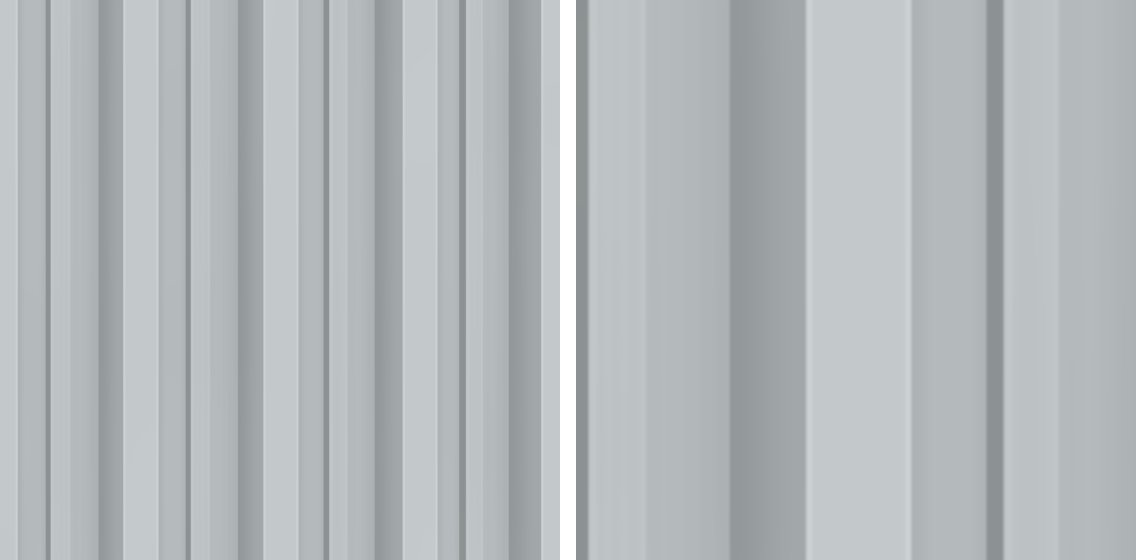
Left, the full canvas; right, a detail of the centre.
This texture is drawn by a Shadertoy shader. Its source:

```glsl
const float PERIOD = 0.2526;         // rib spacing across the canvas
const float ORIGIN = -0.0319;        // left edge of the first rib
const float COMPRESSION = 0.0031;    // gradual tightening toward the right
const float RIDGE_END = 0.252;
const float WALL_END = 1.0;
const float EDGE_SOFTNESS = 0.006;
// Groove start, groove end, strip end, pan end: fractions of one rib
const vec4 EDGES = vec4(0.450, 0.485, 0.624, 0.825);
const vec4 EDGE_DRIFT = vec4(0.0047, 0.0032, 0.0050, 0.0066);

const vec3 RIDGE = vec3(0.765, 0.785, 0.793);
const vec3 PAN_LIGHT = vec3(0.708, 0.730, 0.738);
const vec3 PAN_SHADE = vec3(0.676, 0.698, 0.706);
const vec3 GROOVE = vec3(0.550, 0.572, 0.576);
const vec3 STRIP = vec3(0.741, 0.763, 0.771);
const vec3 WALL_DARK = vec3(0.575, 0.597, 0.605);
const vec3 WALL_LIGHT = vec3(0.636, 0.656, 0.665);
const float HIGHLIGHT = 0.035;
const float STREAK = 0.008;
const float MOTTLE = 0.006;

float hash(vec2 p) {
    p = fract(p * vec2(0.1031, 0.1137));
    p += dot(p, p.yx + 33.33);
    return fract((p.x + p.y) * p.x * 17.0);
}

float noise(vec2 p) {
    vec2 cell = floor(p);
    vec2 f = fract(p);
    f = f * f * (3.0 - 2.0 * f);
    float low = mix(hash(cell), hash(cell + vec2(1, 0)), f.x);
    float high = mix(hash(cell + vec2(0, 1)), hash(cell + vec2(1, 1)), f.x);
    return mix(low, high, f.y);
}

float edgeStep(float edge, float x, float softness) {
    return smoothstep(edge - softness, edge + softness, x);
}

float thinLine(float center, float x, float width) {
    float d = (x - center) / width;
    return exp(-d * d);
}

void mainImage(out vec4 fragColor, in vec2 fragCoord) {
    vec2 uv = fragCoord / iResolution.xy;
    float pixel = 1.0 / (iResolution.x * PERIOD);
    float soft = max(EDGE_SOFTNESS, 0.7 * pixel);

    // Rib coordinate; cells are split in the middle of the ridge
    float u = (uv.x - ORIGIN) / PERIOD;
    float phase = u + COMPRESSION * u * u;
    float rib = max(floor(phase - 0.12), 0.0);
    float x = phase - rib;
    vec4 edges = EDGES - EDGE_DRIFT * rib * rib;

    // Shading of each face
    float panShade = 1.0 - smoothstep(RIDGE_END, RIDGE_END + 0.06, x);
    panShade = max(panShade, 0.7 * smoothstep(edges.x - 0.05, edges.x, x));
    vec3 pan = mix(PAN_LIGHT, PAN_SHADE, panShade);
    vec3 lowerPan = mix(PAN_LIGHT, PAN_SHADE, smoothstep(edges.z + 0.06, edges.w, x));
    vec3 wall = mix(WALL_DARK, WALL_LIGHT, smoothstep(edges.w, WALL_END - 0.02, x));

    // Faces layered from left to right
    vec3 color = mix(RIDGE, pan, edgeStep(RIDGE_END, x, soft));
    color = mix(color, GROOVE, edgeStep(edges.x, x, soft));
    color = mix(color, STRIP, edgeStep(edges.y, x, soft));
    color = mix(color, lowerPan, edgeStep(edges.z, x, soft));
    color = mix(color, wall, edgeStep(edges.w, x, soft));
    color = mix(color, RIDGE, edgeStep(WALL_END, x, soft));

    // Bright folds
    float fold = thinLine(RIDGE_END - 0.008, x, 0.008);
    fold += thinLine(WALL_END + 0.009, x, 0.008);
    fold += 0.5 * thinLine(edges.y + 0.014, x, 0.01);
    fold += 0.3 * thinLine(edges.z - 0.008, x, 0.007);
    color += HIGHLIGHT * fold;

    // Fine rolling streaks and broad uneven tone
    float streakMask = edgeStep(edges.y, x, soft) - edgeStep(edges.w, x, soft);
    color += STREAK * streakMask * (noise(vec2(uv.x * 210.0, 3.0)) - 0.5);
    color += MOTTLE * (noise(uv * vec2(9.0, 5.0)) - 0.5);

    fragColor = vec4(clamp(color, 0.0, 1.0), 1.0);
}
```
